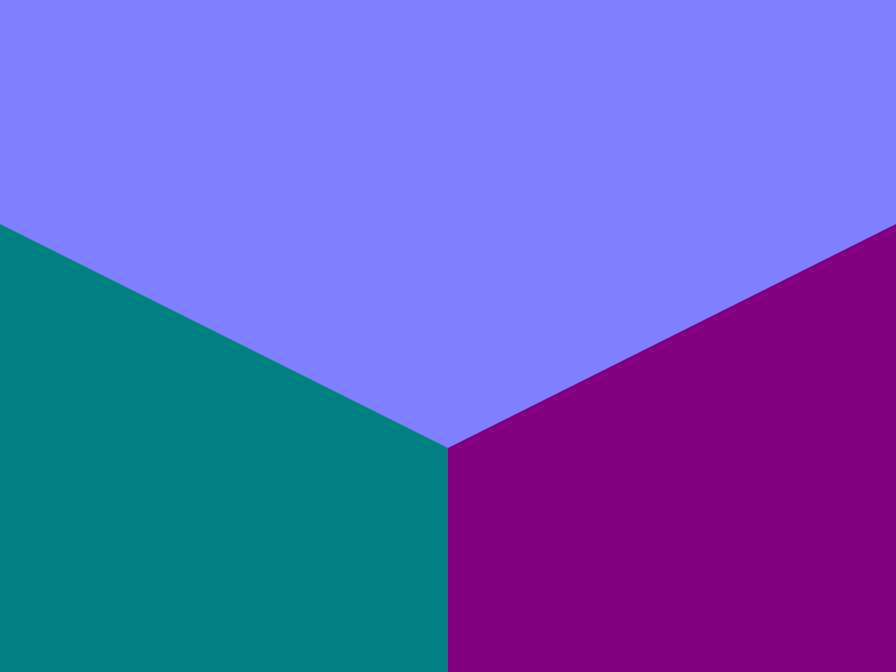
Give the GLSL for this background, as a WebGL 2 fragment shader.

```glsl
#version 300 es
// Three flat faces of a room corner meeting at one point: a pale wall above, teal and purple below.
precision highp float;

uniform vec2 u_resolution;
out vec4 fragColor;

const vec3 PERIWINKLE = vec3(0.5, 0.5, 1.0);
const vec3 TEAL = vec3(0.0, 0.5, 0.5);
const vec3 PURPLE = vec3(0.5, 0.0, 0.5);

// Coverage of the positive side of an edge, softened over one pixel
float coverage(float dist, float pixel) {
    return clamp(dist / pixel + 0.5, 0.0, 1.0);
}

// Signed distance above a V with its tip at the origin
float aboveV(vec2 p, float slope) {
    return (p.y - slope * abs(p.x)) / length(vec2(slope, 1.0));
}

// Faces around the corner point
vec3 cornerColor(vec2 p, float slope, float pixel) {
    vec3 lower = mix(TEAL, PURPLE, coverage(p.x, pixel));
    return mix(lower, PERIWINKLE, coverage(aboveV(p, slope), pixel));
}

void main() {
    // Canvas heights, measured from the corner point
    float pixel = 1.0 / u_resolution.y;
    vec2 corner = vec2(0.5 * u_resolution.x * pixel, 1.0 / 3.0);
    vec2 p = gl_FragCoord.xy * pixel - corner;
    fragColor = vec4(cornerColor(p, 0.5, pixel), 1.0);
}
```
